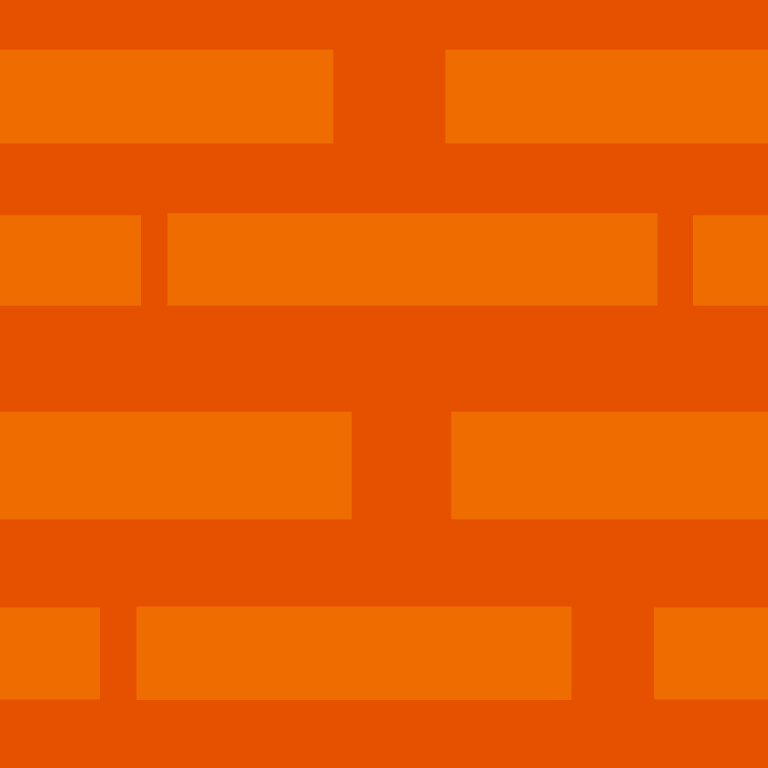
Write a WebGL 2 fragment shader that draws this pattern.

```glsl
#version 300 es
precision highp float;
// Flat brick wall: four courses of long, hand-cut bricks in a broad mortar.
// Each brick is a smoothed box measured by wrapped distance, so a brick
// crossing an edge of the tile continues on the opposite side.

uniform vec2 u_resolution;
out vec4 fragColor;

const vec3 MORTAR_COLOR = vec3(0.902, 0.318, 0.0);
const vec3 BRICK_COLOR = vec3(0.937, 0.424, 0.0);

// Uneven bricks from the bottom course up: centre x, y and half width, height
const int BRICK_COUNT = 6;
const vec4 BRICKS[BRICK_COUNT] = vec4[](
    vec4(0.4609, 0.1494, 0.2832, 0.0609),
    vec4(0.9909, 0.1491, 0.1393, 0.0599),
    vec4(0.0228, 0.3939, 0.4352, 0.0701),
    vec4(0.5371, 0.6622, 0.3190, 0.0602),
    vec4(0.0430, 0.6608, 0.1406, 0.0589),
    vec4(0.0069, 0.8743, 0.4271, 0.0611)
);

// Shortest offset between two points on the repeating unit tile
vec2 wrappedOffset(vec2 point, vec2 center) {
    return fract(point - center + 0.5) - 0.5;
}

// Coverage of a box, with edges softened over one pixel
float boxCoverage(vec2 offset, vec2 halfSize, vec2 pixel) {
    vec2 inside = clamp((halfSize - abs(offset)) / pixel + 0.5, 0.0, 1.0);
    return inside.x * inside.y;
}

// Union of all bricks on the tile
float brickMask(vec2 point, vec2 pixel) {
    float mask = 0.0;
    for (int i = 0; i < BRICK_COUNT; i++) {
        vec4 brick = BRICKS[i];
        vec2 offset = wrappedOffset(point, brick.xy);
        mask = max(mask, boxCoverage(offset, brick.zw, pixel));
    }
    return mask;
}

void main() {
    vec2 uv = gl_FragCoord.xy / u_resolution;
    vec2 pixel = 1.0 / u_resolution;
    vec3 color = mix(MORTAR_COLOR, BRICK_COLOR, brickMask(uv, pixel));
    fragColor = vec4(color, 1.0);
}
```
